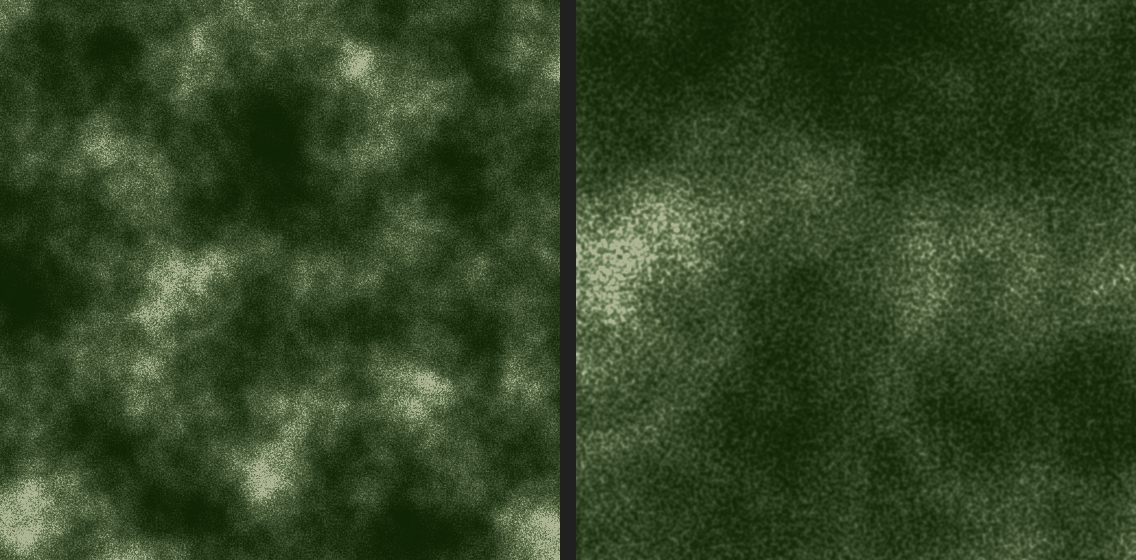
Left: the whole. Right: its middle third, enlarged.
This texture is drawn by a WebGL 1 fragment shader. Its source:

```glsl
precision highp float;

uniform vec2 u_resolution;

#define CLOUD_SCALE 4.6
#define CLOUD_GAIN 0.6
#define CLOUD_OCTAVES 7
#define CLOUD_CONTRAST 0.92
#define GRAIN_SCALE 256.0
#define GRAIN_CONTRAST 0.4
#define NOISE_DEVIATION 0.216

const vec3 SHADOW = vec3(0.06, 0.14, 0.02);
const vec3 FOREST = vec3(0.10, 0.18, 0.05);
const vec3 MOSS   = vec3(0.17, 0.25, 0.12);
const vec3 FERN   = vec3(0.24, 0.31, 0.18);
const vec3 SAGE   = vec3(0.33, 0.40, 0.26);
const vec3 LICHEN = vec3(0.46, 0.53, 0.38);
const vec3 CREAM  = vec3(0.68, 0.71, 0.58);

// Rotation between octaves, so that their lattices never line up
const mat2 TURN = mat2(0.8, 0.6, -0.6, 0.8);

float hash(vec2 p) {
  vec3 q = fract(p.xyx * 0.1031);
  q += dot(q, q.yzx + 33.33);
  return fract((q.x + q.y) * q.z);
}

float cornerSlope(vec2 cell, vec2 corner, vec2 local) {
  float angle = 6.28318 * hash(cell + corner);
  return dot(vec2(cos(angle), sin(angle)), local - corner);
}

// Gradient noise scaled to unit deviation
float gradientNoise(vec2 p) {
  vec2 cell = floor(p);
  vec2 f = p - cell;
  vec2 w = f * f * f * (f * (f * 6.0 - 15.0) + 10.0);
  float low = mix(cornerSlope(cell, vec2(0.0, 0.0), f),
                  cornerSlope(cell, vec2(1.0, 0.0), f), w.x);
  float high = mix(cornerSlope(cell, vec2(0.0, 1.0), f),
                   cornerSlope(cell, vec2(1.0, 1.0), f), w.x);
  return mix(low, high, w.y) / NOISE_DEVIATION;
}

// Fractal sum of octaves, kept at unit deviation
float clouds(vec2 p) {
  float sum = 0.0;
  float power = 0.0;
  float amplitude = 1.0;
  p = p * CLOUD_SCALE + 17.3;
  for (int i = 0; i < CLOUD_OCTAVES; i++) {
    sum += amplitude * gradientNoise(p);
    power += amplitude * amplitude;
    amplitude *= CLOUD_GAIN;
    p = TURN * p * 2.03 + 31.7;
  }
  return sum / sqrt(power);
}

// Two fine layers mixed into speckle
float grain(vec2 p) {
  float coarse = gradientNoise(p * GRAIN_SCALE + 71.0);
  float fine = gradientNoise(TURN * p * GRAIN_SCALE * 1.63 + 903.0);
  return (coarse + fine) * 0.7071;
}

float rise(float from, float to, float level) {
  return clamp((level - from) / (to - from), 0.0, 1.0);
}

// Colour by level, in deviations from the mean
vec3 foliage(float level) {
  vec3 color = mix(SHADOW, FOREST, rise(-2.2, -1.04, level));
  color = mix(color, MOSS, rise(-1.04, -0.1, level));
  color = mix(color, FERN, rise(-0.1, 0.61, level));
  color = mix(color, SAGE, rise(0.61, 1.31, level));
  color = mix(color, LICHEN, rise(1.31, 1.95, level));
  return mix(color, CREAM, rise(1.95, 2.6, level));
}

void main() {
  vec2 p = gl_FragCoord.xy / min(u_resolution.x, u_resolution.y);
  float level = CLOUD_CONTRAST * clouds(p) + GRAIN_CONTRAST * grain(p);
  gl_FragColor = vec4(foliage(level), 1.0);
}
```
